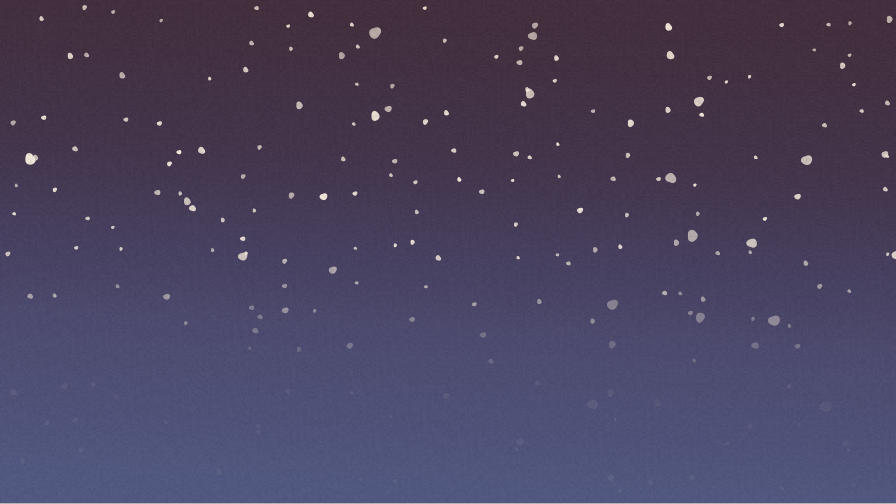
Write a WebGL 2 fragment shader that draws this background.

```glsl
#version 300 es
// Dusk sky: plum fading down to slate blue, with scattered cream flecks and fine grain.
precision highp float;

#define TILT 0.08          // how far the gradient leans, across the width
#define GRAIN 0.022        // strength of the paper grain
#define GRAIN_ROWS 288.0   // grain cells over the height
#define FADE_LOW 0.20      // height where flecks are faintest
#define FADE_HIGH 0.58     // height where flecks are brightest
#define LAYERS 3           // fleck layers, from large to small
#define DENSITY 0.38       // share of grid cells that hold a fleck
#define RADIUS 0.0115      // largest fleck radius
#define RIM 0.0030         // thickness of the pale lower edge

uniform vec2 u_resolution;
out vec4 fragColor;

const vec3 PLUM   = vec3(0.260, 0.182, 0.240);
const vec3 MAUVE  = vec3(0.262, 0.203, 0.285);
const vec3 INDIGO = vec3(0.278, 0.250, 0.372);
const vec3 SLATE  = vec3(0.304, 0.302, 0.446);
const vec3 BLUE   = vec3(0.320, 0.350, 0.505);
const vec3 CREAM  = vec3(0.970, 0.930, 0.870);

float hash(vec2 p) {
    return fract(sin(dot(p, vec2(127.1, 311.7))) * 43758.5453);
}

float valueNoise(vec2 p) {
    vec2 cell = floor(p);
    vec2 f = fract(p);
    f = f * f * (3.0 - 2.0 * f);
    float low = mix(hash(cell), hash(cell + vec2(1.0, 0.0)), f.x);
    float high = mix(hash(cell + vec2(0.0, 1.0)), hash(cell + 1.0), f.x);
    return mix(low, high, f.y);
}

// Vertical gradient through five colours.
vec3 skyColor(float h) {
    vec3 color = mix(BLUE, SLATE, smoothstep(-0.06, 0.32, h));
    color = mix(color, INDIGO, smoothstep(0.26, 0.53, h));
    color = mix(color, MAUVE, smoothstep(0.46, 0.74, h));
    return mix(color, PLUM, smoothstep(0.70, 1.0, h));
}

// One uneven fleck per occupied grid cell; returns its opacity.
float flecks(vec2 p, float rows, float density, float radius, float seed) {
    vec2 cell = floor(p * rows);
    vec2 key = cell + seed;
    vec2 center = (cell + 0.2 + 0.6 * vec2(hash(key + 3.1), hash(key + 7.7))) / rows;

    // Loose clusters, sparser near the bottom.
    float cluster = mix(0.4, 1.6, valueNoise(center * 5.0 + seed));
    float chance = density * cluster * mix(0.4, 1.0, smoothstep(0.1, 0.6, center.y));
    if (hash(key) > chance) return 0.0;

    vec2 d = p - center;
    float angle = atan(d.y, d.x);
    float phase = 6.2832 * hash(key + 11.3);
    float wobble = 1.0 + 0.10 * sin(2.0 * angle + phase) + 0.07 * sin(3.0 * angle - phase);
    float size = radius * mix(0.6, 1.0, hash(key + 17.9)) * wobble;
    float edge = 0.6 / u_resolution.y;
    float shape = 1.0 - smoothstep(size - edge, size + edge, length(d));

    float mottling = mix(0.88, 1.0, valueNoise(p * 260.0));
    float fade = mix(0.08, 1.0, smoothstep(FADE_LOW, FADE_HIGH, center.y));
    return shape * mottling * fade * mix(0.65, 1.0, hash(key + 23.5));
}

void main() {
    vec2 p = gl_FragCoord.xy / u_resolution.y;
    float across = gl_FragCoord.x / u_resolution.x;

    // Leaning sky gradient
    vec3 color = skyColor(p.y + TILT * (across - 0.5));

    // Fine grain
    color += GRAIN * (hash(floor(p * GRAIN_ROWS)) - 0.5);

    // Flecks, smaller and on a finer grid with each layer
    for (int i = 0; i < LAYERS; i++) {
        float k = float(i);
        float opacity = flecks(p, 7.0 + 4.0 * k, DENSITY, RADIUS / (1.0 + 0.65 * k), 19.0 * k + 5.0);
        color = mix(color, CREAM, opacity);
    }

    // Pale lower edge
    float rim = 1.0 - smoothstep(0.0, RIM, p.y);
    color = mix(color, CREAM, 0.8 * rim);

    fragColor = vec4(color, 1.0);
}
```
